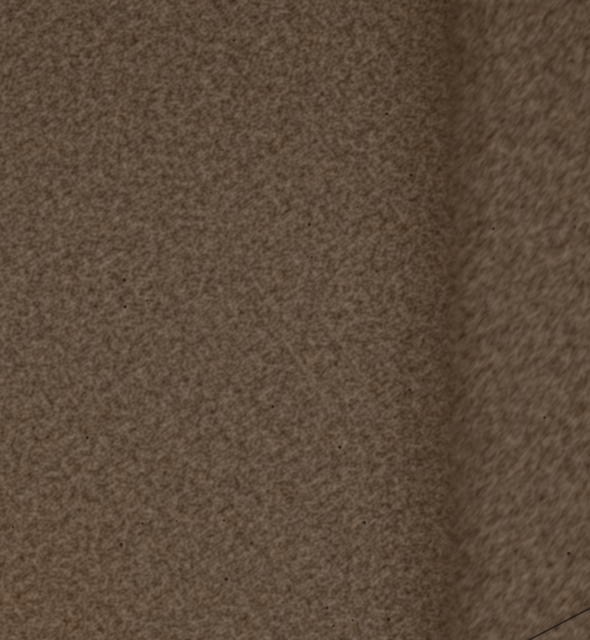
This texture is drawn by a Shadertoy shader. Its source:

```glsl
// Brown mottled felt-like paper with a soft vertical fold, diagonal grain and dark specks.

const vec3 BASE_BROWN = vec3(0.358, 0.288, 0.226);
const vec3 SEAM_COLOR = vec3(0.13, 0.10, 0.10);
const vec3 SPECK_COLOR = vec3(0.12, 0.09, 0.07);
const float FOLD_X = 0.703;

vec2 hash2(vec2 cell) {
    vec3 q = fract(cell.xyx * vec3(0.1031, 0.1030, 0.0973));
    q += dot(q, q.yzx + 33.33);
    return fract((q.xx + q.yz) * q.zy);
}

float cornerSlope(vec2 cell, vec2 offset) {
    float angle = 6.2832 * hash2(cell).x;
    return dot(vec2(cos(angle), sin(angle)), offset);
}

float gradientNoise(vec2 p) {
    vec2 i = floor(p), f = fract(p);
    vec2 u = f * f * f * (f * (f * 6.0 - 15.0) + 10.0);
    vec2 e = vec2(1.0, 0.0);
    float low = mix(cornerSlope(i, f), cornerSlope(i + e, f - e), u.x);
    float high = mix(cornerSlope(i + e.yx, f - e.yx), cornerSlope(i + 1.0, f - 1.0), u.x);
    return mix(low, high, u.y);
}

// Rotates so x runs along the fibres, then lengthens features that way.
vec2 alongFibres(vec2 p, float angle, float stretch) {
    float c = cos(angle), s = sin(angle);
    return vec2((c * p.x + s * p.y) / stretch, c * p.y - s * p.x);
}

// Brightness offset made of clouds, blotches and fine grain.
float fibreGrain(vec2 p, float angle, float stretch, float fineAmount) {
    vec2 q = alongFibres(p, angle, stretch);
    float clouds = gradientNoise(q * 34.0 + 7.0);
    float blotches = gradientNoise(q * 88.0 + 41.0);
    float grain = gradientNoise(q * 185.0 + 113.0);
    float pits = smoothstep(0.18, 0.55, gradientNoise(q * 125.0 + 271.0));
    return 0.030 * clouds + 0.105 * blotches + fineAmount * grain - 0.045 * pits;
}

// Slow light across the sheet, with a shadow that falls off faster on the right.
float foldShade(vec2 p, float foldX) {
    float d = p.x - foldX;
    float width = d < 0.0 ? 0.085 : 0.055;
    float shadow = 0.058 * exp(-d * d / (width * width));
    float crease = 0.018 * exp(-abs(d) / 0.012);
    float topFalloff = 0.022 * smoothstep(0.55, 1.0, p.y);
    float rightFalloff = 0.012 * smoothstep(0.0, 0.22, d);
    return 0.022 - shadow - crease - topFalloff - rightFalloff;
}

// Sparse round specks, one possible per grid cell.
float specks(vec2 p, float density, float share, float pixel) {
    vec2 cell = floor(p * density);
    vec2 chance = hash2(cell + 19.0);
    vec2 center = (cell + 0.2 + 0.6 * hash2(cell + 57.0)) / density;
    float radius = mix(0.0012, 0.0027, chance.y);
    float disc = 1.0 - smoothstep(radius - pixel, radius + pixel, length(p - center));
    return disc * step(chance.x, share);
}

float segmentDistance(vec2 p, vec2 a, vec2 b) {
    vec2 ab = b - a;
    float t = clamp(dot(p - a, ab) / dot(ab, ab), 0.0, 1.0);
    return length(p - a - ab * t);
}

void mainImage(out vec4 fragColor, in vec2 fragCoord) {
    vec2 p = fragCoord / iResolution.y;
    float pixel = 1.0 / iResolution.y;

    // Grain turns longer and softer beyond the fold.
    float rightSide = smoothstep(-0.02, 0.03, p.x - FOLD_X);
    float leftGrain = fibreGrain(p, 0.6, 1.2, 0.105);
    float rightGrain = fibreGrain(p + 3.0, 0.9, 1.9, 0.075);
    float grain = mix(leftGrain, rightGrain, rightSide);
    float shade = foldShade(p, FOLD_X);
    vec3 color = BASE_BROWN + shade + grain * (1.0 + 4.0 * min(shade, 0.0));

    // Slight warm and cool drift, warmest at the lower left.
    float drift = gradientNoise(p * 24.0 + 5.0);
    float warmth = 0.012 * drift + 0.012 * (1.0 - smoothstep(0.0, 0.5, length(p)));
    color += warmth * vec3(0.8, 0.0, -0.8);

    // Specks and the thin seam in the lower right corner.
    color = mix(color, SPECK_COLOR, 0.8 * specks(p, 24.0, 0.07, pixel));
    float seam = segmentDistance(p, vec2(0.817, -0.005), vec2(0.932, 0.055));
    float seamLine = 1.0 - smoothstep(0.0005, 0.0005 + 1.2 * pixel, seam);
    color = mix(color, SEAM_COLOR, 0.8 * seamLine);

    fragColor = vec4(clamp(color, 0.0, 1.0), 1.0);
}
```
